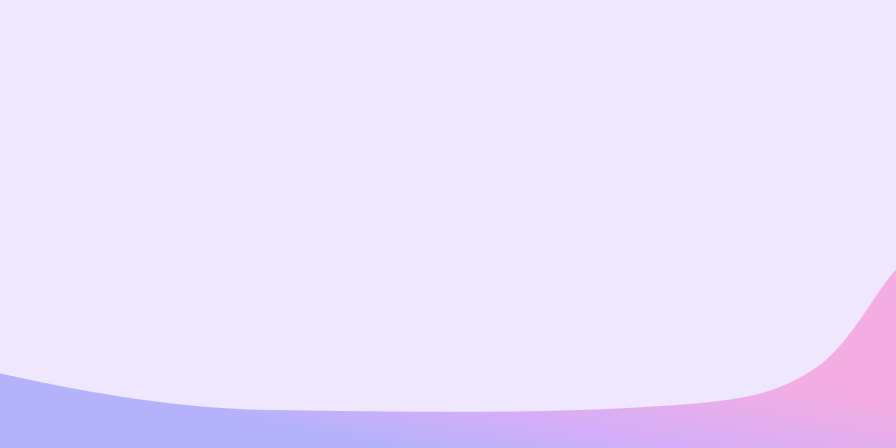
Give the GLSL for this background, as a Shadertoy shader.

```glsl
// Pale lavender backdrop with a smooth blue-to-pink wave along the bottom edge.

const vec3 BACKDROP = vec3(0.935, 0.904, 0.994);
const vec3 BLUE     = vec3(0.705, 0.700, 0.980);
const vec3 PURPLE   = vec3(0.828, 0.684, 0.974);
const vec3 PINK     = vec3(0.957, 0.680, 0.890);

// Gradient positions where each colour is reached
const float BLUE_STOP   = 0.22;
const float PURPLE_STOP = 0.375;
const float PINK_STOP   = 0.62;
const float WAVE_TOP    = 0.398;

// Wave knots: x, height, slope (canvas fractions)
const int KNOT_COUNT = 8;
const vec3 KNOTS[KNOT_COUNT] = vec3[KNOT_COUNT](
    vec3(0.000, 0.1667, -0.45),
    vec3(0.306, 0.0846, -0.024),
    vec3(0.501, 0.0807, 0.0),
    vec3(0.716, 0.0911, 0.12),
    vec3(0.833, 0.1146, 0.38),
    vec3(0.911, 0.1797, 1.36),
    vec3(0.957, 0.2786, 2.80),
    vec3(1.000, 0.3984, 2.20)
);

// Cubic Hermite curve between two knots
float hermite(vec3 a, vec3 b, float x) {
    float span = b.x - a.x;
    float t = (x - a.x) / span;
    float s = 1.0 - t;
    return s * s * ((1.0 + 2.0 * t) * a.y + t * span * a.z)
         + t * t * ((1.0 + 2.0 * s) * b.y - s * span * b.z);
}

float waveHeight(float x) {
    float height = KNOTS[0].y;
    for (int i = 0; i < KNOT_COUNT - 1; i++) {
        if (x >= KNOTS[i].x) height = hermite(KNOTS[i], KNOTS[i + 1], x);
    }
    return height;
}

// Diagonal gradient stretched over the bounding box of the wave
vec3 waveColor(vec2 uv) {
    float t = 0.5 * (uv.x + uv.y / WAVE_TOP);
    vec3 color = mix(BLUE, PURPLE, clamp((t - BLUE_STOP) / (PURPLE_STOP - BLUE_STOP), 0.0, 1.0));
    return mix(color, PINK, clamp((t - PURPLE_STOP) / (PINK_STOP - PURPLE_STOP), 0.0, 1.0));
}

void mainImage(out vec4 fragColor, in vec2 fragCoord) {
    vec2 uv = fragCoord / iResolution.xy;

    // Antialiased coverage of the wave
    float depth = waveHeight(uv.x) - uv.y;
    float coverage = clamp(depth / fwidth(depth) + 0.5, 0.0, 1.0);

    fragColor = vec4(mix(BACKDROP, waveColor(uv), coverage), 1.0);
}
```
